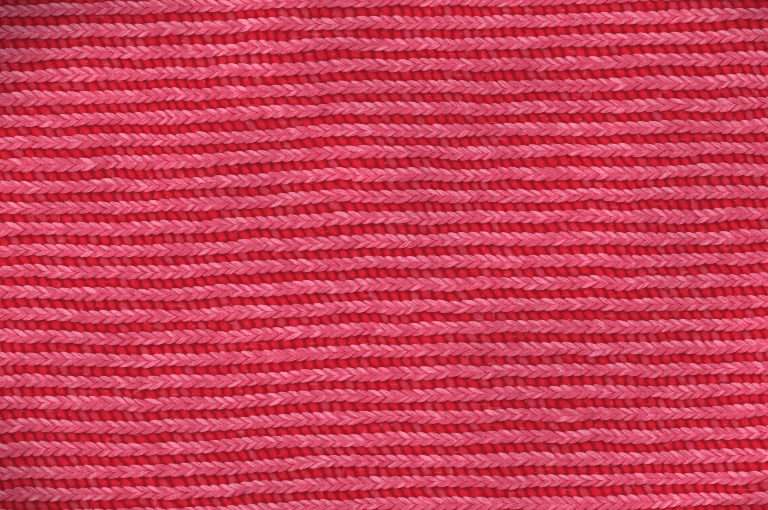
Give the GLSL for this texture, as a WebGL 1 fragment shader.

```glsl
precision highp float;
// Ribbed knit in pink and red: 23 slightly tilted ridges of braided chevron
// stitches, about 70 across, with dark furrows of small slanted loops between.
// Warped row coordinates give the layout; value noise gives fibres and wear.

uniform vec2 u_resolution;

float hash(vec2 p) {
  vec3 q = fract(p.xyx * 0.1031);
  q += dot(q, q.yzx + 33.33);
  return fract((q.x + q.y) * q.z);
}

float noise(vec2 p) {
  vec2 i = floor(p), f = fract(p);
  f = f * f * (3.0 - 2.0 * f);
  return mix(mix(hash(i), hash(i + vec2(1.0, 0.0)), f.x),
             mix(hash(i + vec2(0.0, 1.0)), hash(i + vec2(1.0, 1.0)), f.x), f.y);
}

// Loops in the furrow; across runs from -0.5 to 0.5 over one row
vec3 furrowColor(float along, float across, float row) {
  float x = along + 0.9 * across + hash(vec2(row, 7.0));
  vec2 id = vec2(floor(x), row + 60.0);
  vec2 q = vec2(fract(x) - 0.5, across + 0.12 * (hash(id) - 0.5));
  float loop = 1.0 - smoothstep(0.16, 0.52, length(q * vec2(1.0, 1.7)));
  vec3 yarn = mix(vec3(0.83, 0.13, 0.21), vec3(0.80, 0.25, 0.35),
                  0.8 * smoothstep(0.55, 1.0, hash(id + 19.0)));
  vec3 color = mix(vec3(0.62, 0.08, 0.14), yarn, loop);
  // Shade cast by the ridge above
  return color * (1.0 - 0.16 * smoothstep(0.0, 0.3, across));
}

// One braided ridge: rgb is its colour, a its coverage
vec4 ridge(float along, float across, float row, float soft) {
  float side = step(0.0, across);
  float x = along + 2.8 * abs(across) + 0.25 * side + hash(vec2(row, 3.0));
  vec2 id = vec2(floor(x) + 40.0 * side, row + 20.0);
  float t = 2.0 * fract(x) - 1.0;
  float plump = 1.0 - t * t;
  float halfWidth = 0.235 + 0.07 * plump + 0.035 * (hash(id + 5.0) - 0.5);
  float cover = 1.0 - smoothstep(halfWidth - soft, halfWidth + soft, abs(across));

  // Yarn rounding, lit from above, with a seam where the two arms meet
  float light = 0.20 + 0.62 * sqrt(plump) + 0.5 * across;
  light -= 0.15 * (1.0 - smoothstep(0.0, 0.08, abs(across)));
  light += 0.24 * (hash(id) - 0.5);
  // Fibres run along each arm
  float fibre = noise(vec2(x * 4.5, across * 5.0 + row * 9.0));
  light += 0.5 * (fibre - 0.5);

  vec3 color = mix(vec3(0.70, 0.14, 0.23), vec3(0.86, 0.31, 0.43),
                   smoothstep(0.0, 0.62, light));
  color = mix(color, vec3(0.95, 0.53, 0.64), smoothstep(0.62, 1.1, light));
  return vec4(color, cover);
}

void main() {
  vec2 p = gl_FragCoord.xy / u_resolution.y;

  // Row and stitch coordinates with a gentle hand-laid sway
  float v = (p.y - 0.024 * p.x) * 23.2 - 0.25;
  v += 0.35 * (noise(p * 3.0 + 4.0) - 0.5);
  v += 0.16 * (noise(p * vec2(18.0, 23.0)) - 0.5);
  float along = p.x * 46.5 + 1.2 * noise(p * 5.0 + 11.0);
  along += 0.4 * noise(p * vec2(22.0, 23.0) + 31.0);

  float row = floor(v);
  float soft = max(0.035, 14.0 / u_resolution.y);
  vec4 braid = ridge(along, v - row - 0.5, row, soft);
  float furrowRow = floor(v + 0.5);
  vec3 color = furrowColor(along, v - furrowRow, furrowRow);
  color = mix(color, braid.rgb, braid.a);

  // Fuzz, faded patches and stray pale fibres
  color *= 0.93 + 0.14 * noise(p * 230.0);
  color *= 0.96 + 0.08 * noise(p * 6.0 + 20.0);
  float stray = noise(p * vec2(95.0, 150.0) + 50.0);
  color = mix(color, vec3(0.93, 0.52, 0.62), 0.3 * smoothstep(0.8, 1.0, stray));

  // Darker corners, most of all on the left
  vec2 c = gl_FragCoord.xy / u_resolution - vec2(0.55, 0.48);
  color *= 1.0 - 0.35 * smoothstep(0.32, 0.62, dot(c, c));
  gl_FragColor = vec4(color, 1.0);
}
```
